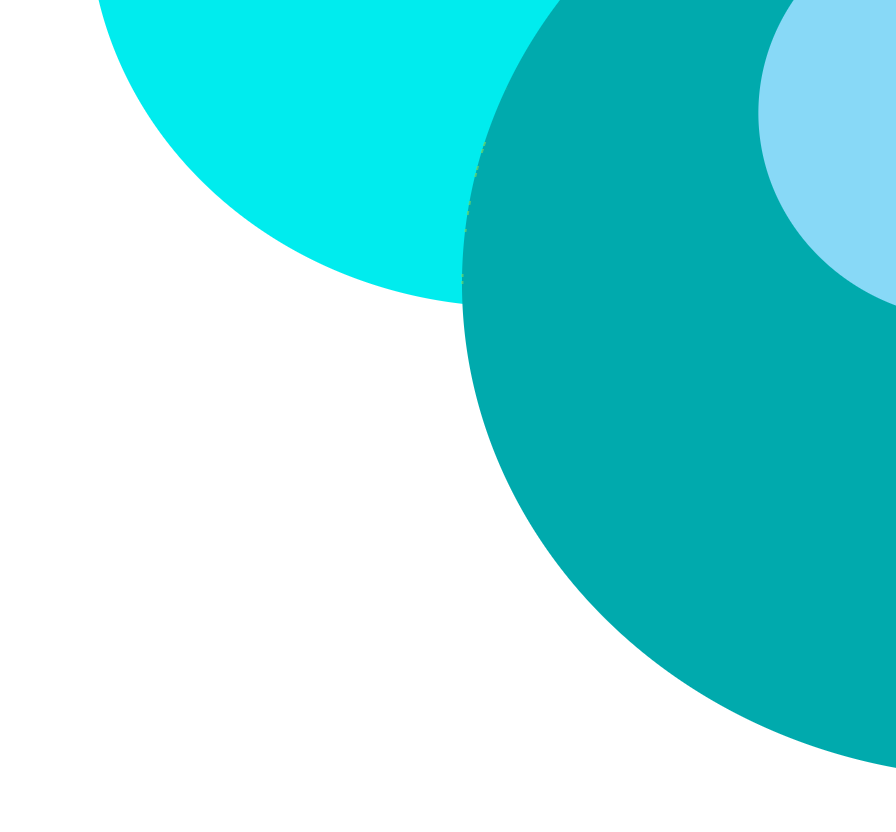
Give the GLSL for this background, as a WebGL 2 fragment shader.

```glsl
#version 300 es
precision highp float;

uniform vec2 u_resolution;
out vec4 fragColor;

// Approximate signed distance to an axis-aligned ellipse
float ellipse(vec2 p, vec2 center, vec2 radii) {
    vec2 q = (p - center) / radii;
    float k = length(q);
    return k * (k - 1.0) / max(length(q / radii), 1e-4);
}

// Antialiased coverage, one pixel wide
float cover(float dist) {
    return clamp(0.5 - dist * u_resolution.y, 0.0, 1.0);
}

float hash(float n) {
    n = fract(n * 0.1031);
    n *= n + 33.33;
    return fract(n * (n + n));
}

void main() {
    // Height runs from 0 to 1, width keeps the canvas proportion
    vec2 p = gl_FragCoord.xy / u_resolution * vec2(512.0 / 476.0, 1.0);

    float cyanDisc = ellipse(p, vec2(0.6186, 1.1), vec2(0.512, 0.4688));
    float tealDisc = ellipse(p, vec2(1.2024, 0.659), vec2(0.6478, 0.5934));
    float skyDisc = ellipse(p, vec2(1.1709, 0.8641), vec2(0.2605, 0.2486));

    // Overlapping discs, back to front
    vec3 color = vec3(1.0);
    color = mix(color, vec3(0.0, 0.925, 0.933), cover(cyanDisc));
    color = mix(color, vec3(0.0, 0.667, 0.678), cover(tealDisc));
    color = mix(color, vec3(0.533, 0.85, 0.97), cover(skyDisc));

    // Sparse yellow-green flecks along the seam of the two large discs
    float seam = 1.0 - smoothstep(0.0005, 0.002, abs(tealDisc + 0.0005));
    float fleck = step(0.8, hash(floor(p.y * 240.0)));
    float span = smoothstep(0.635, 0.645, p.y) * (1.0 - smoothstep(0.87, 0.9, p.y));
    color = mix(color, vec3(0.5, 0.87, 0.35), 0.6 * seam * fleck * span);

    fragColor = vec4(color, 1.0);
}
```
